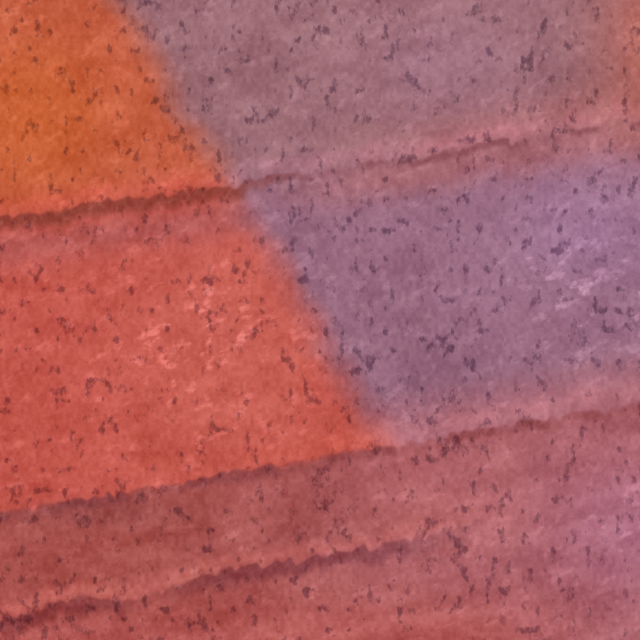
Give the GLSL for this texture, as a three.js fragment shader.

```glsl
// Weathered boards in warm red and orange light, crossed by a soft violet shadow.
// Smooth colour fields are split by two slanted seams and a diagonal shadow edge,
// then worn with layered value noise: grain streaks, small pits, pale scuffs and grit.
varying vec2 vUv;

float hash(vec2 p) {
  vec3 q = fract(vec3(p.xyx) * 0.1031);
  q += dot(q, q.yzx + 33.33);
  return fract((q.x + q.y) * q.z);
}

float noise(vec2 p) {
  vec2 i = floor(p), f = fract(p);
  f = f * f * (3.0 - 2.0 * f);
  return mix(mix(hash(i), hash(i + vec2(1, 0)), f.x),
             mix(hash(i + vec2(0, 1)), hash(i + vec2(1, 1)), f.x), f.y);
}

float fbm(vec2 p) {
  float sum = 0.0, amp = 0.5;
  for (int i = 0; i < 4; i++) {
    sum += amp * noise(p);
    p = mat2(1.6, 1.2, -1.2, 1.6) * p + 7.3;
    amp *= 0.5;
  }
  return sum / 0.9375;
}

// Soft elliptical spot, 1 at its centre
float spot(vec2 p, vec2 centre, vec2 radius) {
  vec2 d = (p - centre) / radius;
  return exp(-dot(d, d));
}

// Soft line at signed distance d
float band(float d, float width) {
  return exp(-d * d / (width * width));
}

// Groove with a crisp upper lip that fades out downwards
float groove(float d, float depth) {
  return smoothstep(0.004, -0.003, d) * smoothstep(-depth, -0.3 * depth, d);
}

void main() {
  vec2 p = vUv;
  vec2 along = vec2(p.x, p.y - 0.16 * p.x);
  float ragged = (noise(p * vec2(95.0, 26.0)) - 0.5) * 0.011
               + (noise(p * vec2(22.0, 9.0) + 4.0) - 0.5) * 0.008;

  // Signed heights above the two seams
  float upper = p.y - (0.655 + 0.13 * p.x + 0.024 * p.x * p.x) + ragged;
  float lower = p.y - (0.199 + 0.172 * p.x) + ragged;

  // Lit boards: orange at the top, red in the middle
  vec3 lit = mix(vec3(0.76, 0.335, 0.295), vec3(0.77, 0.37, 0.27), smoothstep(-0.02, 0.06, upper));
  lit += vec3(0.03, 0.05, 0.05) * spot(p, vec2(0.37, 0.47), vec2(0.15, 0.2));
  lit += vec3(0.02, 0.01, -0.06) * spot(p, vec2(0.04, 0.82), vec2(0.15, 0.13));
  lit += vec3(-0.05, 0.01, 0.04) * band(upper + 0.045, 0.03);

  // Violet shadow with cooler patches and a warm strip under the upper seam
  vec3 shade = mix(vec3(0.60, 0.415, 0.495), vec3(0.61, 0.42, 0.45), smoothstep(-0.05, 0.06, upper));
  shade += vec3(0.03, 0.04, 0.08) * spot(p, vec2(0.93, 0.64), vec2(0.16, 0.1));
  shade += vec3(0.03, 0.03, 0.06) * spot(p, vec2(0.7, 0.9), vec2(0.14, 0.1));
  shade += vec3(0.03, -0.02, -0.06) * band(upper + 0.025, 0.03) * smoothstep(0.36, 0.6, p.x);
  shade += vec3(0.05, 0.0, -0.02) * band(upper - 0.03, 0.04) * smoothstep(0.4, 0.8, p.x);
  shade = mix(shade, vec3(0.69, 0.42, 0.46), 0.85 * smoothstep(0.1, 0.015, lower));

  float edge = p.x - 0.2 - (0.97 - p.y) * 0.61 + (fbm(p * 18.0) - 0.5) * 0.045;
  float shadow = smoothstep(-0.05, 0.045, edge);
  vec3 col = mix(lit, shade, shadow);
  col = mix(col, vec3(0.76, 0.41, 0.35), 0.85 * spot(p, vec2(1.04, 0.94), vec2(0.1, 0.14)));

  // Lower board, dull at the left, pinkish at the right, redder at the foot
  vec3 board = mix(vec3(0.65, 0.31, 0.29), vec3(0.67, 0.38, 0.41), smoothstep(0.1, 0.95, p.x));
  board = mix(board, vec3(0.71, 0.345, 0.33), 0.75 * smoothstep(0.12, 0.0, p.y) * smoothstep(1.0, 0.7, p.x));
  board += vec3(0.02, 0.05, 0.1) * spot(p, vec2(1.0, 0.17), vec2(0.14, 0.1));
  board += vec3(0.04, 0.03, 0.02) * spot(p, vec2(0.7, 0.19), vec2(0.14, 0.05));
  col = mix(board, col, smoothstep(-0.01, 0.005, lower));

  // Gentle mottling and grain running with the boards
  float streak = fbm(along * vec2(13.0, 40.0));
  float mottle = fbm(p * 17.0 + 20.0);
  float rough = mix(0.8, 1.3, smoothstep(0.02, -0.1, lower));
  col += (streak - 0.5) * 0.09 * rough + (mottle - 0.5) * 0.09;

  // Upper seam: deep at the left, broken and faint at the right
  float left = smoothstep(0.46, 0.34, p.x);
  float broken = smoothstep(0.35, 0.65, noise(along * vec2(38.0, 14.0)));
  float cut = groove(upper - 0.006, mix(0.016, 0.03, left)) * mix(0.15 + 0.55 * broken, 0.8, left);
  col = mix(col, mix(vec3(0.53, 0.29, 0.32), vec3(0.53, 0.235, 0.20), left), cut);
  col += vec3(0.07, 0.035, 0.04) * band(upper - 0.022, 0.012) * (0.3 + 0.7 * broken);

  // Lower seam: a thin crease under a pale lip
  float crease = groove(lower, 0.022) * (0.25 + 0.45 * broken);
  col = mix(col, vec3(0.53, 0.25, 0.26), crease);
  col += vec3(0.07, 0.05, 0.04) * band(lower - 0.018, 0.015) * smoothstep(0.3, 0.6, p.x) * (0.4 + 0.6 * broken);
  col -= vec3(0.06, 0.03, 0.02) * spot(p, vec2(0.15, 0.2), vec2(0.13, 0.025));

  // Ragged ridges near the foot, lit above and dark below
  float ridge = along.y - 0.055 + ragged * 1.5 + (noise(p * vec2(9.0, 4.0) + 2.0) - 0.5) * 0.05;
  float ridged = smoothstep(0.8, 0.6, p.x) * smoothstep(0.25, 0.6, noise(p * vec2(8.0, 5.0) + 31.0));
  col += vec3(0.07, 0.05, 0.04) * band(ridge - 0.012, 0.012) * ridged;
  col -= vec3(0.12, 0.08, 0.06) * groove(ridge, 0.035) * ridged;

  // Small dark pits, clustered in worn places
  float worn = spot(p, vec2(0.85, 0.89), vec2(0.035, 0.05))
             + spot(p, vec2(0.31, 0.035), vec2(0.07, 0.03))
             + spot(p, vec2(0.04, 0.04), vec2(0.06, 0.025))
             + spot(p, vec2(0.62, 0.45), vec2(0.13, 0.09)) * 0.5
             + spot(p, vec2(0.9, 0.64), vec2(0.05, 0.04)) * 0.6
             + spot(p, vec2(0.78, 0.12), vec2(0.05, 0.04)) * 0.6;
  float pits = smoothstep(0.6, 0.86, fbm(p * vec2(88.0, 64.0)) + 0.09 * worn + 0.1 * (mottle - 0.5));
  col *= 1.0 - vec3(0.27, 0.31, 0.25) * pits;
  col -= 0.06 * worn * streak;

  // Short pale scuffs, denser in a few patches
  float scuffs = smoothstep(0.57, 0.85, fbm(vec2(p.x + 0.4 * p.y, p.y - 0.45 * p.x) * vec2(46.0, 72.0) + 9.0));
  float scuffed = 0.6 + spot(p, vec2(0.92, 0.54), vec2(0.12, 0.08))
                + spot(p, vec2(0.32, 0.45), vec2(0.15, 0.13))
                + spot(p, vec2(0.97, 0.17), vec2(0.08, 0.05));
  col += vec3(0.09, 0.08, 0.085) * scuffs * scuffed;

  // Fine grit
  col += (noise(p * vec2(170.0, 120.0)) - 0.5) * 0.055 + (noise(p * 290.0) - 0.5) * 0.03;
  gl_FragColor = vec4(clamp(col, 0.0, 1.0), 1.0);
}
```
